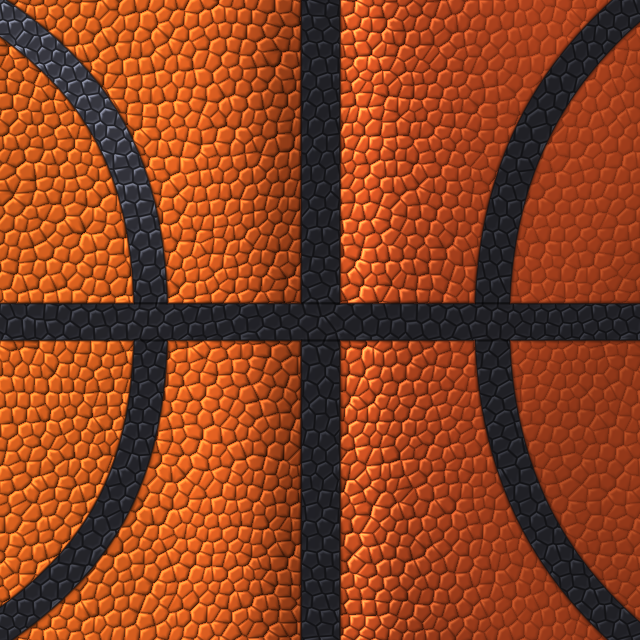
Give the GLSL for this texture, as a three.js fragment shader.

```glsl
varying vec2 vUv;

vec2 hash2(vec2 p) {
  vec2 q = vec2(dot(p, vec2(127.1, 311.7)), dot(p, vec2(269.5, 183.3)));
  return fract(sin(q) * 43758.55);
}

// Staggered, jittered site of one pebble
vec2 pebbleSite(vec2 cell, float jitter) {
  float stagger = 0.5 * mod(cell.y, 2.0);
  return cell + vec2(stagger, 0.5) + (hash2(cell) - 0.5) * jitter;
}

// xy: offset from the pebble centre, z: distance to its border
vec3 pebbles(vec2 p, float jitter) {
  vec2 base = floor(p);
  vec2 nearest = vec2(9.0);
  for (int j = -1; j <= 1; j++) {
    for (int i = -2; i <= 2; i++) {
      vec2 r = pebbleSite(base + vec2(float(i), float(j)), jitter) - p;
      if (dot(r, r) < dot(nearest, nearest)) nearest = r;
    }
  }
  float border = 1.0;
  for (int j = -2; j <= 2; j++) {
    for (int i = -2; i <= 2; i++) {
      vec2 r = pebbleSite(base + vec2(float(i), float(j)), jitter) - p;
      vec2 d = r - nearest;
      if (dot(d, d) > 0.0001) {
        border = min(border, dot(0.5 * (r + nearest), normalize(d)));
      }
    }
  }
  return vec3(-nearest, border);
}

// Signed distance to a band bowing away from its vertex
float curvedBand(vec2 p, vec2 vertex, float side, vec2 bend, float halfWidth) {
  float y = p.y - vertex.y;
  float y2 = y * y;
  float x = vertex.x + side * (bend.x * y2 + bend.y * y2 * y2);
  float slope = 2.0 * bend.x * y + 4.0 * bend.y * y2 * y;
  return abs(p.x - x) / sqrt(1.0 + slope * slope) - halfWidth;
}

float straightBand(float coord, float center, float halfWidth) {
  return abs(coord - center) - halfWidth;
}

float glow(float x, float center, float width) {
  float d = (x - center) / width;
  return exp(-d * d);
}

// Broad light on the orange panels
vec3 leatherTone(vec2 p) {
  vec3 tone = mix(vec3(0.80, 0.355, 0.115), vec3(0.67, 0.255, 0.115),
                  smoothstep(0.1, 0.75, p.x));
  float light = 1.0 + 0.12 * glow(p.x, 0.3, 0.08) + 0.22 * glow(p.x, 0.565, 0.04);
  light -= 0.24 * glow(p.x, 0.455, 0.055);
  light -= 0.14 * smoothstep(0.7, 1.25, p.x + 0.5 * (1.0 - p.y));
  light += 0.03 * sin(p.x * 17.0 + 2.0 * sin(p.y * 6.0));
  return tone * light;
}

vec3 shadeLeather(vec2 p, vec3 cell, float edge) {
  float relief = mix(1.0, 0.35, smoothstep(0.57, 0.85, p.x));
  float border = min(cell.z, edge);
  float rim = 1.0 - smoothstep(0.08, 0.36, border);
  float facing = dot(cell.xy, vec2(-0.75, 0.66));
  float groove = 1.0 - smoothstep(0.01, 0.13, border);
  vec3 color = leatherTone(p) * (1.0 + relief * (0.75 * facing * rim + 0.04));
  color *= 1.0 - 0.36 * groove * relief;
  float spark = smoothstep(0.1, 0.42, facing) * rim * (1.0 - groove);
  float strength = 0.55 + 0.5 * glow(p.x, 0.56, 0.05) - 0.3 * glow(p.x, 0.45, 0.05);
  return color + vec3(0.42, 0.36, 0.20) * spark * strength * relief;
}

vec3 shadeBand(vec2 p, vec3 cell, float edge, float sheen) {
  float border = min(cell.z, edge);
  float rim = 1.0 - smoothstep(0.06, 0.3, border);
  float groove = 1.0 - smoothstep(0.01, 0.12, border);
  float facing = dot(cell.xy, vec2(-0.6, 0.8));
  vec3 color = vec3(0.125, 0.125, 0.145) * (1.0 + 0.6 * sheen);
  color *= 1.0 - 0.42 * groove;
  float spark = smoothstep(0.08, 0.45, abs(facing)) * rim * (1.0 - groove);
  spark *= facing > 0.0 ? 1.0 : 0.25;
  return color + vec3(0.23, 0.24, 0.27) * spark * (0.55 + 1.1 * sheen);
}

void main() {
  vec2 p = vUv;

  // Bands
  float across = straightBand(p.y, 0.497, 0.029);
  float upright = straightBand(p.x, 0.501, 0.0305);
  float leftArc = curvedBand(p, vec2(0.236, 0.497), -1.0, vec2(0.536, 2.21), 0.0265);
  float rightArc = curvedBand(p, vec2(0.769, 0.497), 1.0, vec2(0.625, 1.12), 0.0275);
  float upper = min(upright, min(leftArc, rightArc));
  float band = min(across, upper);

  // Pebbled surface, gently warped so its rows wander
  vec2 warp = 0.007 * sin(p.yx * vec2(13.0, 11.0) + 2.0 * sin(p * 7.0));
  vec3 grain = pebbles((p + warp) * 46.0, 0.62);
  vec3 bandGrain = pebbles((p + warp + 3.0) * 42.0, 0.5);

  float sheen = (1.0 - smoothstep(0.0, 0.03, leftArc)) * smoothstep(0.45, 0.85, p.y);
  sheen += 0.2 * (1.0 - smoothstep(0.1, 0.6, p.x));
  vec3 leather = shadeLeather(p, grain, max(band, 0.0) * 46.0);
  vec3 rubber = shadeBand(p, bandGrain, max(-band, 0.0) * 42.0, sheen);

  // Seams around the bands and at their crossings
  leather *= 1.0 - 0.3 * (1.0 - smoothstep(0.0, 0.006, band));
  float crossing = (1.0 - smoothstep(0.0008, 0.0025, abs(across))) * step(upper, 0.0);
  rubber *= 1.0 - 0.5 * crossing;

  vec3 color = mix(rubber, leather, smoothstep(-0.0015, 0.0015, band));
  gl_FragColor = vec4(clamp(color, 0.0, 1.0), 1.0);
}
```
